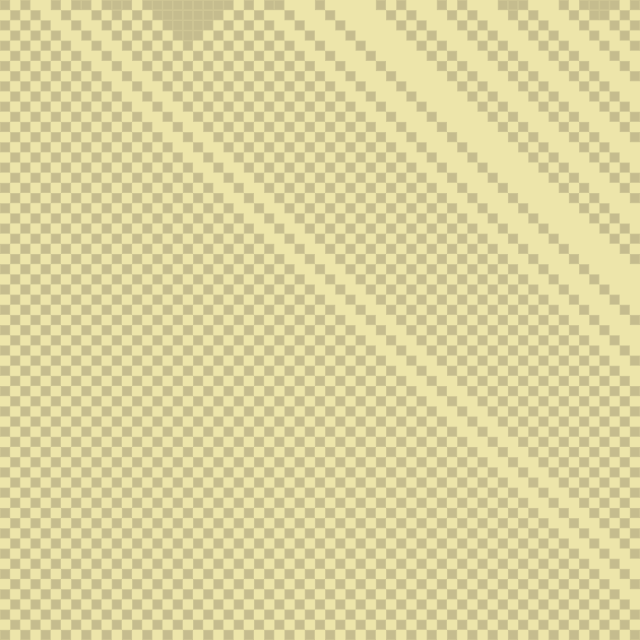
This pattern is drawn by a WebGL 2 fragment shader. Its source:

```glsl
#version 300 es
precision highp float;
// A cellular automaton history: time runs downward, dark particles step
// one cell right per row. Solved in closed form as a set of dark diagonals,
// plus solid triangles that shrink away from the first row.

#define CELLS 63.0
#define LIGHT_COLOR vec3(0.928, 0.898, 0.668)
#define DARK_COLOR vec3(0.772, 0.737, 0.555)
#define SEAM_STRENGTH 0.22
#define GROUP_PERIOD 6.0

uniform vec2 u_resolution;
out vec4 outColor;

bool near(float a, float b) { return abs(a - b) < 0.25; }

// Dark diagonals, indexed by column minus row
bool onDiagonal(float d) {
    bool even = near(mod(d, 2.0), 0.0);
    // Dense checkerboard, split by a lone particle
    if (d < 25.0) return near(d, 5.0) || (even && (d < 3.0 || d > 7.0));
    // Sparse particles in front of the dense region
    if (d < 36.0) return near(d, 27.0) || near(d, 31.0);
    // Paired particles with regular gaps
    if (d < 56.0) {
        float phase = mod(d - 37.0, GROUP_PERIOD);
        return near(phase, 0.0) || near(phase, 2.0);
    }
    return even && d > 57.0;
}

// Solid run on the first row, losing one cell per side each step
bool inTriangle(vec2 cell, float center, float halfWidth) {
    return abs(cell.x - center) + cell.y < halfWidth + 0.25;
}

// State of a cell: x is the column, y the row counted from the top
float darkCell(vec2 cell) {
    cell = clamp(cell, vec2(0.0), vec2(CELLS - 1.0));
    bool dark = onDiagonal(cell.x - cell.y)
        || inTriangle(cell, 7.5, 0.5)
        || inTriangle(cell, 11.0, 1.0)
        || inTriangle(cell, 18.0, 4.0)
        || inTriangle(cell, 26.5, 0.5)
        || inTriangle(cell, 50.0, 1.0)
        || inTriangle(cell, 58.5, 1.5);
    return dark ? 1.0 : 0.0;
}

void main() {
    vec2 uv = gl_FragCoord.xy / u_resolution;
    vec2 grid = vec2(uv.x, 1.0 - uv.y) * CELLS;
    vec2 pixel = CELLS / u_resolution;

    // Blend the four nearest cells over one pixel at their borders
    vec2 base = floor(grid - 0.5);
    vec2 toEdge = grid - base - 1.0;
    vec2 blend = clamp(toEdge / pixel + 0.5, 0.0, 1.0);
    float upper = mix(darkCell(base), darkCell(base + vec2(1.0, 0.0)), blend.x);
    float lower = mix(darkCell(base + vec2(0.0, 1.0)), darkCell(base + 1.0), blend.x);
    float dark = mix(upper, lower, blend.y);

    // Faint seams between adjoining dark cells
    vec2 seam = 1.0 - smoothstep(vec2(0.03), 0.03 + pixel, abs(toEdge));
    dark *= 1.0 - SEAM_STRENGTH * max(seam.x, seam.y);

    outColor = vec4(mix(LIGHT_COLOR, DARK_COLOR, dark), 1.0);
}
```
